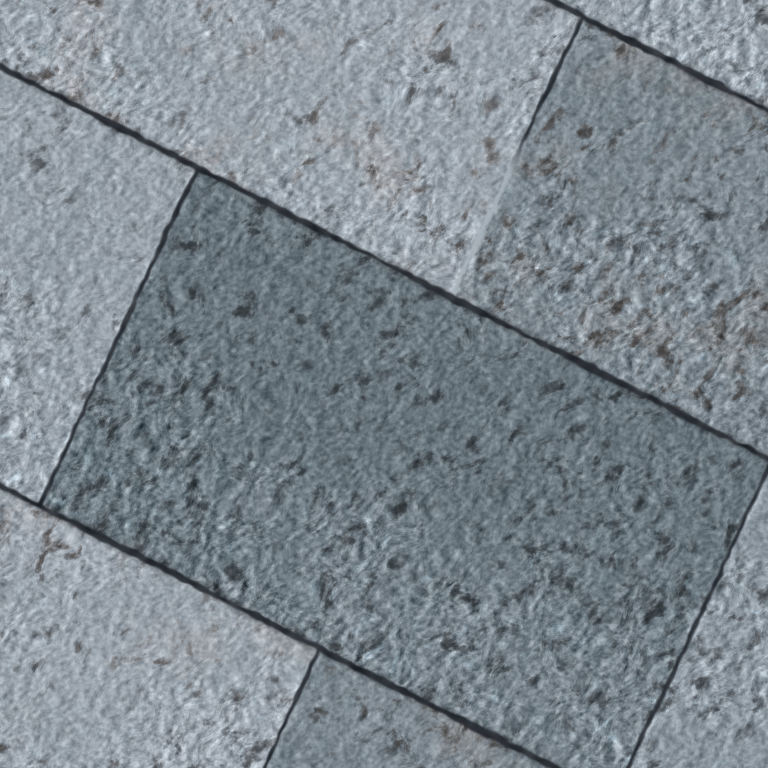
A WebGL 2 fragment shader for this texture:

```glsl
#version 300 es
precision highp float;
// Slanted courses of rough blue-grey stone slabs with thin dark joints.
uniform vec2 u_resolution;
out vec4 fragColor;

vec2 hash2(vec2 p) {
  vec3 q = fract(vec3(p.xyx) * vec3(0.1031, 0.1030, 0.0973));
  q += dot(q, q.yzx + 33.33);
  return fract((q.xx + q.yz) * q.zy) * 2.0 - 1.0;
}

float gradientNoise(vec2 p) {
  vec2 i = floor(p), f = fract(p);
  vec2 w = f * f * f * (f * (f * 6.0 - 15.0) + 10.0);
  float a = dot(hash2(i), f);
  float b = dot(hash2(i + vec2(1, 0)), f - vec2(1, 0));
  float c = dot(hash2(i + vec2(0, 1)), f - vec2(0, 1));
  float d = dot(hash2(i + vec2(1, 1)), f - vec2(1, 1));
  return mix(mix(a, b, w.x), mix(c, d, w.x), w.y);
}

float fbm(vec2 p) {
  float sum = 0.0, amp = 0.6;
  for (int i = 0; i < 4; i++) {
    sum += amp * gradientNoise(p);
    p = mat2(1.6, 1.2, -1.2, 1.6) * p + 7.3;
    amp *= 0.58;
  }
  return sum;
}

void main() {
  vec2 p = gl_FragCoord.xy / u_resolution.y;
  float pixel = 1.0 / u_resolution.y;
  float down = 1.0 - p.y;

  // Skewed slab axes, with slightly uneven hand-cut edges
  float wobble = 0.003 * gradientNoise(p * 9.0) + 0.003 * gradientNoise(p * 55.0);
  float across = down - 0.51 * p.x + 0.366 + wobble;
  float along = p.x + 0.47 * down + wobble;

  // Alternating narrow and wide courses, each with its own shift
  float pair = floor(across / 0.998);
  float t = across - pair * 0.998;
  float wide = step(0.453, t);
  float row = 2.0 * pair + wide;
  float courseHeight = mix(0.453, 0.545, wide);
  t -= 0.453 * wide;
  float depth = t / courseHeight;
  float shift = mix(0.769 + 0.0225 * row, 0.78 - 0.42 * row, wide);
  float slot = (along - shift) / 0.928;
  float col = floor(slot);
  float span = slot - col;
  float courseDist = min(t, courseHeight - t) * 0.891;
  float endDist = min(span, 1.0 - span) * 0.84;

  // Slab tone: dark and light slabs take turns
  float tone = 0.5 - 0.38 * cos(2.4 * col - 0.4) + 0.3 * (1.0 - wide);
  tone = min(tone, 0.9);
  float darkSlab = 1.0 - smoothstep(0.2, 0.8, tone);
  vec2 seed = vec2(col * 17.3 + 40.0, row * 11.7 + 60.0);
  float patches = fbm(p * 4.0 + seed);
  float clouds = fbm(p * 13.0 + seed.yx);
  float lowerCorner = wide * smoothstep(0.35, 0.9, depth) * smoothstep(0.1, 0.6, span);
  tone += 0.25 * patches + 0.3 * clouds + 0.25 * darkSlab * lowerCorner;
  vec3 stone = mix(vec3(0.385, 0.435, 0.465), vec3(0.63, 0.665, 0.70), tone);

  // Flaky relief, bent along a diagonal and lit from one side
  vec2 bend = 0.012 * vec2(gradientNoise(p * 23.0), gradientNoise(p * 23.0 + 50.0));
  vec2 q = p + bend;
  vec2 grain = vec2(0.7 * (q.x + q.y), q.y - q.x) + seed;
  float rough = 0.8 + 0.55 * smoothstep(-0.15, 0.25, patches + 0.4 * (depth - 0.5));
  rough += 0.25 * lowerCorner;
  float relief = fbm(grain * 48.0) - fbm(grain * 48.0 + vec2(0.26, -0.32));
  stone += 0.27 * rough * relief;
  stone += 0.17 * rough * fbm(grain * 88.0 + 31.0);
  stone += 0.12 * gradientNoise(p * 165.0);

  // Ragged dark pits in clusters and pale bluish chips
  float cluster = smoothstep(-0.2, 0.3, clouds + 0.6 * patches + 0.15 * darkSlab);
  float pits = fbm(grain * 30.0 + 13.0) + 0.35 * fbm(grain * 75.0 + 3.0);
  pits = smoothstep(0.04, 0.42, pits + 0.16 * (cluster - 0.5));
  stone *= 1.0 - 0.48 * pits * mix(0.35, 1.0, cluster);
  float chips = smoothstep(0.08, 0.4, fbm(grain * 42.0 + 71.0));
  stone += vec3(0.11, 0.135, 0.145) * chips * (rough - 0.5) * (1.0 - pits);

  // Broad faint rust on the lighter narrow courses
  float rust = smoothstep(0.0, 0.4, fbm(p * 6.0 + seed + 5.0) + 0.3 * pits);
  stone += vec3(0.022, -0.006, -0.025) * rust * (1.0 - wide);

  // Pale worn rims beside the joints
  float edge = min(courseDist, endDist);
  float rim = smoothstep(0.012, 0.004, edge);
  rim *= smoothstep(-0.1, 0.35, gradientNoise(p * 14.0 + seed));
  stone += 0.12 * rim;

  // Joints: long ones thicker, short ones partly filled with pale dust
  float soft = max(pixel, 0.0022);
  float chipping = gradientNoise(p * 70.0 + 21.0);
  float longWidth = 0.0038 + 0.004 * gradientNoise(p * 11.0 + 3.0) + 0.0022 * chipping;
  float shortWidth = 0.0026 + 0.002 * gradientNoise(p * 15.0 + 9.0) + 0.0015 * chipping;
  float longJoint = 1.0 - smoothstep(longWidth - soft, longWidth + soft, courseDist);
  float shortJoint = 1.0 - smoothstep(shortWidth - soft, shortWidth + soft, endDist);
  float dust = (1.0 - wide) * smoothstep(0.4, 0.58, depth);
  vec3 gap = vec3(0.15, 0.165, 0.19) + 0.14 * gradientNoise(p * 50.0);
  vec3 filling = mix(gap, vec3(0.66, 0.70, 0.73), dust);
  stone *= 1.0 - 0.2 * smoothstep(0.011, 0.003, courseDist);
  stone = mix(stone, filling, shortJoint * 0.9);
  stone = mix(stone, gap, longJoint * 0.93);

  fragColor = vec4(clamp(stone, 0.0, 1.0), 1.0);
}
```
